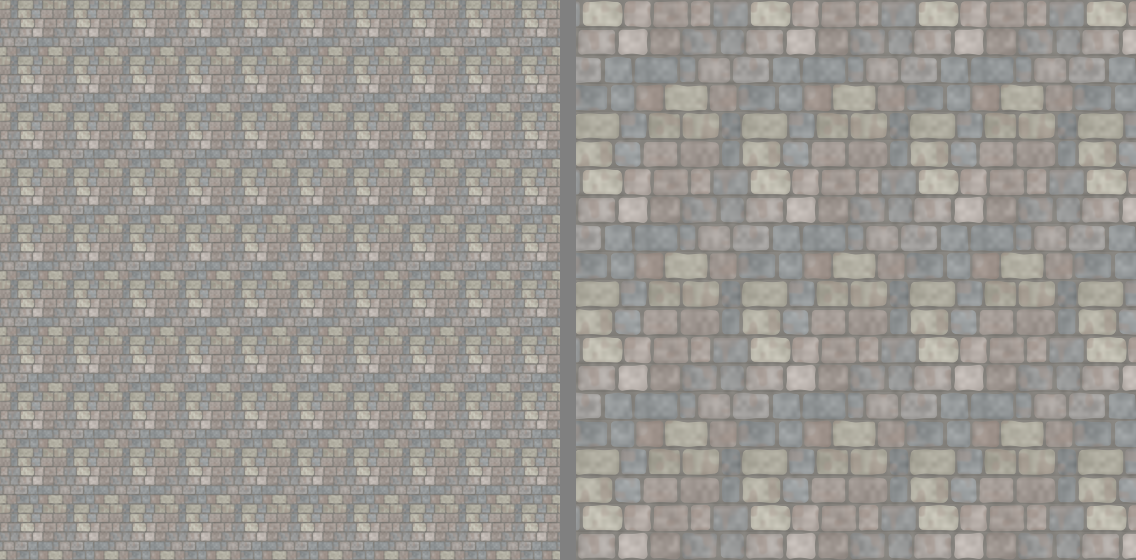
Left: the whole. Right: its middle third, enlarged.
A WebGL 2 fragment shader for this texture:

```glsl
#version 300 es
precision highp float;
// Weathered grey stone bricks: a block of six uneven courses, repeated 10 by 10.
uniform vec2 u_resolution;
out vec4 outColor;

const float REPEATS = 10.0;
const float COURSES = 6.0; // block size, in course heights, both ways

float hash(vec2 cell, float seed) {
  uvec3 v = uvec3(ivec3(vec3(cell, seed))) * uvec3(1597u, 3812u, 2749u) + 977u;
  uint n = (v.x ^ (v.y << 7) ^ (v.z << 13)) * 747796405u + 2891336453u;
  n = ((n >> ((n >> 28) + 4u)) ^ n) * 277803737u;
  n = (n ^ (n >> 15)) * 2246822519u;
  return float((n ^ (n >> 13)) >> 8) / 16777216.0;
}

// Value noise that wraps at the block edge; scale is in cells per course.
float noise(vec2 p, float scale, float seed) {
  p *= scale;
  float period = COURSES * scale;
  vec2 i = floor(p), f = smoothstep(0.0, 1.0, fract(p));
  vec2 a = mod(i, period), b = mod(i + 1.0, period);
  return mix(mix(hash(a, seed), hash(vec2(b.x, a.y), seed), f.x),
             mix(hash(vec2(a.x, b.y), seed), hash(b, seed), f.x), f.y);
}

// Position of an upright joint, in average brick widths.
float joint(float index, float row, float count) {
  return index + 0.52 * hash(vec2(mod(index, count), row), 3.0);
}

float roundedBox(vec2 p, vec2 halfSize, float radius) {
  vec2 q = abs(p) - halfSize + radius;
  return length(max(q, 0.0)) + min(max(q.x, q.y), 0.0) - radius;
}

void main() {
  vec2 uv = gl_FragCoord.xy / u_resolution;
  vec2 p = fract(vec2(uv.x, 1.0 - uv.y) * REPEATS) * COURSES;
  float pixel = REPEATS * COURSES / min(u_resolution.x, u_resolution.y);

  // Find the brick: four or five of uneven width per course
  float row = floor(p.y);
  float count = 4.0 + step(0.3, hash(vec2(row, 0.0), 1.0));
  float width = COURSES / count;
  float shift = COURSES * hash(vec2(row, 0.0), 2.0);
  float x = mod(p.x - shift, COURSES) / width;
  float index = floor(x);
  index -= step(x, joint(index, row, count));
  float left = joint(index, row, count), right = joint(index + 1.0, row, count);
  float middle = 0.5 * (left + right);
  vec2 id = vec2(mod(index, count), row);

  // Worn outline with rounded corners
  float coarse = noise(p, 2.0, 10.0);
  float fine = noise(p, 5.0, 11.0);
  vec2 local = vec2((x - middle) * width, fract(p.y) - 0.5);
  vec2 halfSize = vec2(0.5 * (right - left) * width, 0.5) - 0.055;
  float d = roundedBox(local, halfSize, 0.09 + 0.1 * hash(id, 4.0));
  d += 0.07 * (coarse - 0.5);

  // Stone tint: slate, warm grey or pale buff
  float kind = hash(id, 5.0);
  vec3 stone = mix(vec3(0.585, 0.602, 0.608), vec3(0.650, 0.617, 0.595),
                   smoothstep(0.25, 0.6, kind));
  stone = mix(stone, vec3(0.685, 0.675, 0.625), smoothstep(0.72, 0.85, kind));
  stone += 0.06 * (hash(id, 6.0) - 0.5);

  // A cluster of paler bricks in the middle courses, darker top course
  vec2 away = vec2(mod(middle * width + shift - 3.6 + 3.0, COURSES) - 3.0, row - 2.5);
  stone += 0.125 * exp(-0.9 * away.x * away.x - 0.55 * away.y * away.y);
  stone -= 0.02 * step(row, 0.5);

  // Mottling, rusty stains and soft dark rims
  stone += 0.09 * (coarse - 0.5) + 0.08 * (fine - 0.5);
  float stain = smoothstep(0.5, 0.85, noise(p, 3.0, 12.0)) * step(0.45, hash(id, 7.0));
  stone = mix(stone, vec3(0.63, 0.565, 0.53), 0.45 * stain);
  stone -= 0.035 * smoothstep(-0.16, 0.0, d);

  // Mortar between the bricks, a little darker under each course
  vec3 mortar = vec3(0.525, 0.515, 0.495) + 0.05 * (fine - 0.5);
  mortar -= 0.03 * smoothstep(0.3, 0.5, local.y);
  float cover = 1.0 - smoothstep(-0.6 * pixel, 0.6 * pixel, d);
  outColor = vec4(mix(mortar, stone, cover), 1.0);
}
```
